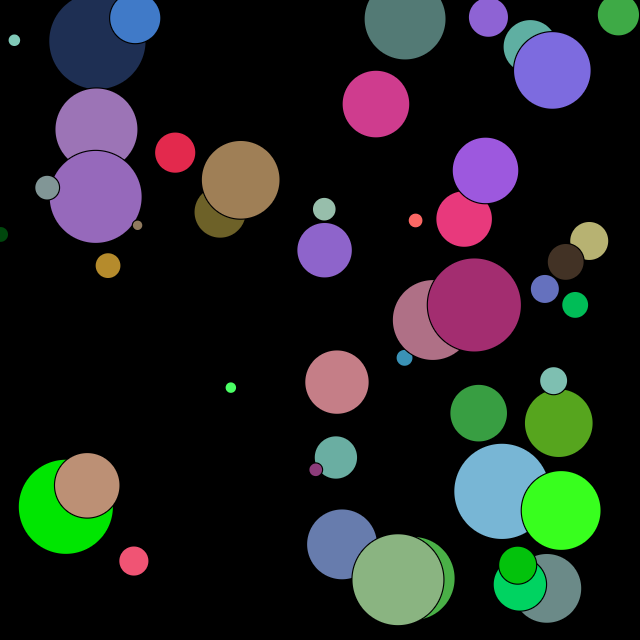
A Shadertoy shader for this background:

```glsl
// Flat coloured discs of many sizes scattered over black, overlapping in order.
// Each disc takes a hashed centre, an evenly spread radius and a hue family;
// a thin black rim separates it from the discs below.

const int DISC_COUNT = 48;
const float MIN_RADIUS = 0.009;
const float MAX_RADIUS = 0.083;
const float RIM_WIDTH = 0.0018;
const float COLOR_SPREAD = 0.44;
const float DARK_CHANCE = 0.12;

// Integer hash giving a value in 0..1 for an index and a channel.
float hash(int index, int channel) {
    uint h = uint(index) * 747796405u + uint(channel) * 2891336453u + 277803737u;
    h = (h ^ (h >> 16)) * 2146121005u;
    h = (h ^ (h >> 15)) * 2221713035u;
    h ^= h >> 16;
    return float(h >> 8) / 16777216.0;
}

vec3 hash3(int index, int channel) {
    return vec3(hash(index, channel), hash(index, channel + 1), hash(index, channel + 2));
}

// Base colour of a hue family, picked by its share of the discs.
vec3 familyColor(float pick) {
    if (pick < 0.27) return vec3(0.40, 0.38, 0.66); // violet and blue
    if (pick < 0.50) return vec3(0.54, 0.65, 0.63); // pale grey-green
    if (pick < 0.70) return vec3(0.13, 0.81, 0.20); // green
    if (pick < 0.90) return vec3(0.83, 0.31, 0.50); // pink and red
    return vec3(0.64, 0.59, 0.17);                  // olive and gold
}

vec3 discColor(int index, float pick) {
    vec3 jitter = (hash3(index, 2) - 0.5) * COLOR_SPREAD;
    float shade = hash(index, 5) < DARK_CHANCE ? 0.4 : 1.0;
    return clamp(familyColor(pick) + jitter, 0.0, 1.0) * shade;
}

// Antialiased coverage of a disc, one pixel soft.
float discMask(float dist, float radius, float pixel) {
    return clamp((radius - dist) / pixel + 0.5, 0.0, 1.0);
}

// Lays one rimmed disc over the colour below.
vec3 drawDisc(vec3 below, float dist, float radius, vec3 fill, float pixel) {
    vec3 rimmed = below * (1.0 - discMask(dist, radius, pixel));
    return mix(rimmed, fill, discMask(dist, radius - RIM_WIDTH, pixel));
}

void mainImage(out vec4 fragColor, in vec2 fragCoord) {
    float pixel = 1.0 / iResolution.y;
    vec2 uv = fragCoord * pixel;
    float aspect = iResolution.x * pixel;

    vec3 color = vec3(0.0);
    for (int i = 0; i < DISC_COUNT; i++) {
        vec2 center = vec2(hash(i, 0) * aspect, hash(i, 1));
        // Low-discrepancy pair: even spread of families and sizes.
        vec2 spread = fract(0.5 + float(i) * vec2(0.7549, 0.5698));
        float radius = mix(MIN_RADIUS, MAX_RADIUS, spread.y);
        color = drawDisc(color, distance(uv, center), radius, discColor(i, spread.x), pixel);
    }
    fragColor = vec4(color, 1.0);
}
```
